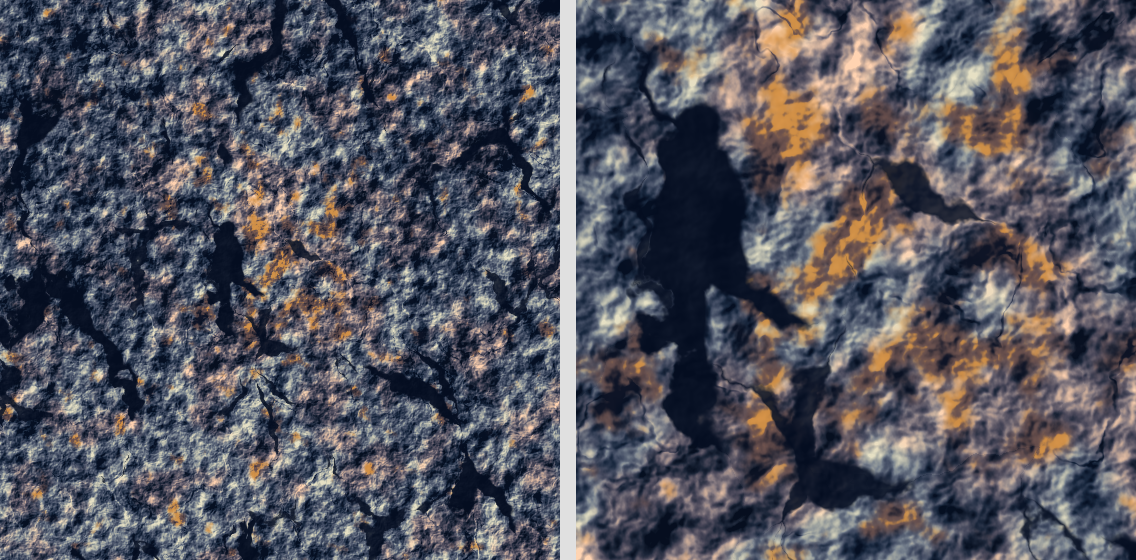
Left, the full canvas; right, a detail of the centre.
Give the GLSL for this texture, as a WebGL 2 fragment shader.

```glsl
#version 300 es
precision highp float;
// Weathered blue-grey rock face with dark fissures, pale veins and ochre stains.

uniform vec2 u_resolution;
out vec4 fragColor;

vec2 hash2(vec2 p) {
    vec3 q = fract(p.xyx * vec3(0.1031, 0.1030, 0.0973));
    q += dot(q, q.yzx + 33.33);
    return fract((q.xx + q.yz) * q.zy);
}

float slopeAt(vec2 cell, vec2 offset) {
    return dot(2.0 * hash2(cell) - 1.0, offset);
}

// Gradient noise around 0.5
float noise(vec2 p) {
    vec2 i = floor(p), f = fract(p), e = vec2(1, 0);
    vec2 u = f * f * f * (f * (f * 6.0 - 15.0) + 10.0);
    float low = mix(slopeAt(i, f), slopeAt(i + e, f - e), u.x);
    float high = mix(slopeAt(i + e.yx, f - e.yx), slopeAt(i + 1.0, f - 1.0), u.x);
    return 0.5 + mix(low, high, u.y);
}

float fbm(vec2 p) {
    float sum = 0.0, amp = 0.5;
    for (int i = 0; i < 5; i++) {
        sum += amp * noise(p);
        p = mat2(1.6, 1.2, -1.2, 1.6) * p + 17.3;
        amp *= 0.5;
    }
    return sum;
}

// x: distance to the nearest cell border, y: random value of the cell
vec2 cells(vec2 p) {
    vec2 base = floor(p), home = vec2(0), toHome = vec2(9);
    for (int k = 0; k < 9; k++) {
        vec2 cell = base + vec2(k % 3 - 1, k / 3 - 1);
        vec2 r = cell + hash2(cell + 40.0) - p;
        if (dot(r, r) < dot(toHome, toHome)) {
            toHome = r;
            home = cell;
        }
    }
    float border = 9.0;
    for (int k = 0; k < 25; k++) {
        vec2 cell = home + vec2(k % 5 - 2, k / 5 - 2);
        vec2 r = cell + hash2(cell + 40.0) - p;
        if (k != 12) border = min(border, dot(0.5 * (r + toHome), normalize(r - toHome)));
    }
    return vec2(border, hash2(home + 91.0).y);
}

// Brightness of a rough surface that slopes towards the light
float relief(vec2 p, float scale, vec2 toLight) {
    return fbm(p * scale) - fbm((p + toLight) * scale);
}

vec3 rockColour(float tone) {
    vec3 c = mix(vec3(0.02, 0.06, 0.135), vec3(0.10, 0.16, 0.25), clamp(tone / 0.15, 0.0, 1.0));
    c = mix(c, vec3(0.27, 0.31, 0.40), clamp((tone - 0.15) / 0.17, 0.0, 1.0));
    c = mix(c, vec3(0.47, 0.51, 0.56), clamp((tone - 0.32) / 0.18, 0.0, 1.0));
    c = mix(c, vec3(0.68, 0.69, 0.65), clamp((tone - 0.50) / 0.19, 0.0, 1.0));
    return mix(c, vec3(0.90, 0.88, 0.77), clamp((tone - 0.69) / 0.25, 0.0, 1.0));
}

vec3 rustColour(float tone) {
    vec3 c = mix(vec3(0.06, 0.08, 0.15), vec3(0.42, 0.31, 0.29), smoothstep(0.0, 0.40, tone));
    return mix(c, vec3(0.82, 0.55, 0.24), smoothstep(0.38, 0.66, tone));
}

void main() {
    vec2 p = gl_FragCoord.xy / min(u_resolution.x, u_resolution.y);
    vec2 warp = vec2(fbm(p * 6.0), fbm(p * 6.0 + 31.7)) - 0.49;
    vec2 jag = vec2(fbm(p * 28.0 + 3.0), fbm(p * 28.0 + 61.0)) - 0.49;
    vec2 bent = p + 0.14 * warp + 0.035 * jag;

    // Fractured plates: steep main fissures and a finer network
    vec2 plate = cells(mat2(3.7, 0.4, 0.8, 1.6) * bent + vec2(3.1, 7.4));
    vec2 chip = cells(mat2(8.5, -1.5, 2.0, 4.6) * bent + 12.6);

    // Surface light from lumps down to fine grain, with speckled minerals
    float tone = 0.385 + 6.2 * relief(p + 0.012 * jag, 16.0, vec2(-0.0016, 0.0016));
    tone += 0.95 * (fbm(p * vec2(46.0, 38.0) + 19.0) - 0.49);
    tone += 1.1 * relief(p + 0.1 * warp, 8.0, vec2(-0.008, 0.006));
    tone += 0.34 * (fbm(p * 3.0 + 8.2) - 0.49);
    tone += 0.07 * (plate.y - 0.5) + 0.07 * (chip.y - 0.5);
    tone -= 0.08 * smoothstep(0.35, 1.0, p.y);

    // Short dark crevices and broken pale veins
    float creviceArea = smoothstep(0.46, 0.60, fbm(p * 7.0 + 83.0));
    float crevice = abs(fbm(bent * vec2(11.0, 8.0) + 41.0) - 0.49);
    tone -= 0.20 * creviceArea * smoothstep(0.025, 0.0, crevice);
    float veinArea = smoothstep(0.48, 0.62, fbm(p * 5.0 + 53.0));
    tone += 0.20 * veinArea * smoothstep(0.035, 0.0, chip.x);

    // Fissures widen, narrow and close along their length
    float opening = smoothstep(0.36, 0.72, fbm(p * 3.0 + 71.0));
    float width = mix(-0.030, 0.065, opening) + 0.07 * jag.x;
    float fissure = smoothstep(0.009, -0.009, plate.x - width);
    float splitArea = smoothstep(0.44, 0.72, fbm(p * 5.0 + 97.0));
    float split = smoothstep(0.014, -0.014, chip.x - mix(-0.03, 0.06, splitArea) - 0.06 * jag.y);
    tone -= 0.13 * opening * exp(-14.0 * max(plate.x - width, 0.0));
    tone -= 0.08 * splitArea * exp(-12.0 * chip.x);
    tone += 0.4 * max(tone - 0.42, 0.0);

    // Iron stains gather in a central patch and thin out into flecks
    vec2 fromPatch = p - vec2(0.52, 0.52);
    float patchAmount = exp(-26.0 * dot(fromPatch, fromPatch));
    float stain = smoothstep(0.60, 0.78, fbm(p * 21.0 + 5.0) + 0.18 * patchAmount);
    float blush = smoothstep(0.46, 0.62, fbm(p * 9.0 + 23.0) + 0.10 * patchAmount);

    vec3 colour = rockColour(tone);
    colour *= mix(vec3(1.0), vec3(1.12, 0.94, 0.90), blush);
    colour = mix(colour, rustColour(tone + 0.02), 0.9 * stain);
    vec3 shadow = vec3(0.015, 0.05, 0.125) + 0.05 * max(tone, 0.0);
    colour = mix(colour, shadow, max(fissure, 0.9 * split));
    fragColor = vec4(clamp(colour, 0.0, 1.0), 1.0);
}
```
